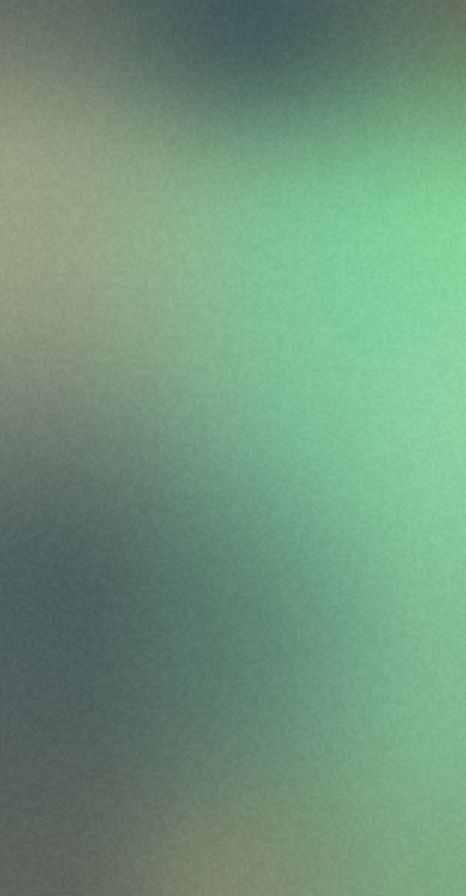
Reproduce this background procedurally as a Shadertoy shader.

```glsl
#define GRAIN_CELLS 300.0
#define GRAIN_AMOUNT 0.038
#define TOP_SHADE 0.97
#define TEAL_GLOW 0.38
#define LOW_SHADE 0.32
#define WARM_GLOW 0.55

// Sine-free hash, 0 to 1
float hash(vec2 p) {
    vec3 q = fract(vec3(p.xyx) * 0.1031);
    q += dot(q, q.yzx + 33.33);
    return fract((q.x + q.y) * q.z);
}

// Smooth value noise
float noise(vec2 p) {
    vec2 cell = floor(p);
    vec2 f = fract(p);
    f = f * f * (3.0 - 2.0 * f);
    float low = mix(hash(cell), hash(cell + vec2(1, 0)), f.x);
    float high = mix(hash(cell + vec2(0, 1)), hash(cell + vec2(1, 1)), f.x);
    return mix(low, high, f.y);
}

// Soft elliptical spot with a Gaussian falloff
float spot(vec2 p, vec2 centre, vec2 radius) {
    vec2 d = (p - centre) / radius;
    return exp(-dot(d, d));
}

// Vertical blend along the left edge; depth runs from top to bottom
vec3 leftSide(float depth) {
    vec3 shade = vec3(0.37, 0.40, 0.37);
    vec3 sand = vec3(0.59, 0.63, 0.52);
    vec3 slate = vec3(0.30, 0.37, 0.37);
    vec3 dusk = vec3(0.36, 0.39, 0.36);
    vec3 c = mix(shade, sand, smoothstep(-0.06, 0.20, depth));
    c = mix(c, slate, smoothstep(0.26, 0.68, depth));
    return mix(c, dusk, smoothstep(0.68, 1.0, depth));
}

// Vertical blend along the right edge
vec3 rightSide(float depth) {
    vec3 olive = vec3(0.40, 0.43, 0.35);
    vec3 lime = vec3(0.53, 0.84, 0.60);
    vec3 mint = vec3(0.57, 0.83, 0.64);
    vec3 sage = vec3(0.50, 0.73, 0.58);
    vec3 moss = vec3(0.49, 0.67, 0.51);
    vec3 c = mix(olive, lime, smoothstep(-0.03, 0.27, depth));
    c = mix(c, mint, smoothstep(0.22, 0.42, depth));
    c = mix(c, sage, smoothstep(0.42, 0.78, depth));
    return mix(c, moss, smoothstep(0.75, 1.0, depth));
}

void mainImage(out vec4 fragColor, in vec2 fragCoord) {
    vec2 uv = fragCoord / iResolution.xy;
    float depth = 1.0 - uv.y;

    // Blend the two sides, with a wider left side lower down
    float leftEnd = mix(0.03, 0.13, smoothstep(0.35, 0.7, depth));
    float across = smoothstep(leftEnd, 1.0, uv.x);
    vec3 color = mix(leftSide(depth), rightSide(depth), across);

    // Glows and shadows
    vec3 teal = vec3(0.39, 0.80, 0.63);
    vec3 pine = vec3(0.32, 0.45, 0.39);
    vec3 ink = vec3(0.26, 0.355, 0.36);
    vec3 clay = vec3(0.56, 0.57, 0.45);
    color = mix(color, teal, TEAL_GLOW * spot(uv, vec2(0.68, 0.66), vec2(0.30, 0.30)));
    color = mix(color, pine, LOW_SHADE * spot(uv, vec2(0.50, 0.29), vec2(0.28, 0.16)));
    color = mix(color, ink, TOP_SHADE * spot(uv, vec2(0.54, 1.0), vec2(0.31, 0.14)));
    color = mix(color, clay, WARM_GLOW * spot(uv, vec2(0.50, 0.0), vec2(0.24, 0.12)));

    // Fine film grain
    vec2 grainPos = fragCoord / iResolution.y * GRAIN_CELLS;
    color += GRAIN_AMOUNT * (noise(grainPos) - 0.5);

    fragColor = vec4(clamp(color, 0.0, 1.0), 1.0);
}
```
